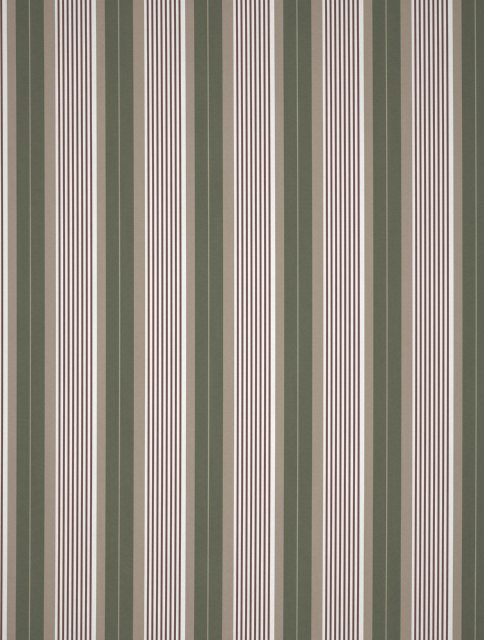
A WebGL 2 fragment shader for this pattern:

```glsl
#version 300 es
precision highp float;
// Vertical wallpaper stripes: green bands with a pale pinstripe, beige
// margins, and white bands ruled with fine maroon lines. One period is
// built from box-filtered bands, then bowed slightly, grained and lit.

uniform vec2 u_resolution;
out vec4 outColor;

const float PERIOD = 0.1842;   // stripe period, in canvas widths
const float OFFSET = 0.0242;   // left start of the first full period
const int RULES = 8;           // maroon lines per white band

const vec3 BEIGE  = vec3(0.620, 0.567, 0.512);
const vec3 GREEN  = vec3(0.382, 0.392, 0.328);
const vec3 WHITE  = vec3(0.895, 0.895, 0.880);
const vec3 MAROON = vec3(0.425, 0.305, 0.300);
const vec3 PALE   = vec3(0.660, 0.630, 0.550);

float hash(vec2 p) {
  return fract(sin(dot(p, vec2(127.1, 311.7))) * 43758.5453);
}

float noise(vec2 p) {
  vec2 i = floor(p), f = fract(p);
  f = f * f * (3.0 - 2.0 * f);
  return mix(mix(hash(i), hash(i + vec2(1, 0)), f.x),
             mix(hash(i + vec2(0, 1)), hash(i + vec2(1, 1)), f.x), f.y);
}

// Share of a filter of width soft, centred on x, that lies in [lo, hi]
float band(float x, float lo, float hi, float soft) {
  float h = 0.5 * soft;
  return max(min(x + h, hi) - max(x - h, lo), 0.0) / soft;
}

float rule(float x, float centre, float width, float soft) {
  return band(x, centre - 0.5 * width, centre + 0.5 * width, soft);
}

// Colour across one period, x in 0..1, wrapping inside the beige margin
vec3 stripes(float x, float soft) {
  vec3 col = mix(BEIGE, GREEN, band(x, 0.05, 0.365, soft));
  col = mix(col, PALE, 0.8 * rule(x, 0.204, 0.013, soft));
  col = mix(col, WHITE, band(x, 0.49, 0.95, soft));
  for (int i = 0; i < RULES; i++) {
    float centre = 0.531 + 0.0509 * float(i);
    col = mix(col, MAROON, rule(x, centre, 0.022, soft));
  }
  return col;
}

// Gentle sideways bow of the hanging paper
float bow(float y) {
  float t = 2.0 * y - 1.0;
  return 0.0022 * (0.5 - t * t);
}

// Soft light, brightest around the middle
float lighting(vec2 uv) {
  vec2 d = (uv - vec2(0.48, 0.47)) * vec2(1.0, 1.1);
  return 1.06 - 0.26 * dot(d, d);
}

void main() {
  vec2 uv = gl_FragCoord.xy / u_resolution;
  vec2 paper = vec2(uv.x, uv.y * u_resolution.y / u_resolution.x);

  // Pattern
  float x = (uv.x - OFFSET - bow(uv.y)) / PERIOD;
  float soft = 1.15 / (u_resolution.x * PERIOD);
  vec3 col = stripes(fract(x), soft);

  // Light, fine grain and faint mottling
  col *= lighting(uv);
  col += 0.022 * (noise(paper * 360.0) - 0.5);
  col += 0.012 * (noise(paper * vec2(60.0, 14.0)) - 0.5);

  outColor = vec4(clamp(col, 0.0, 1.0), 1.0);
}
```
